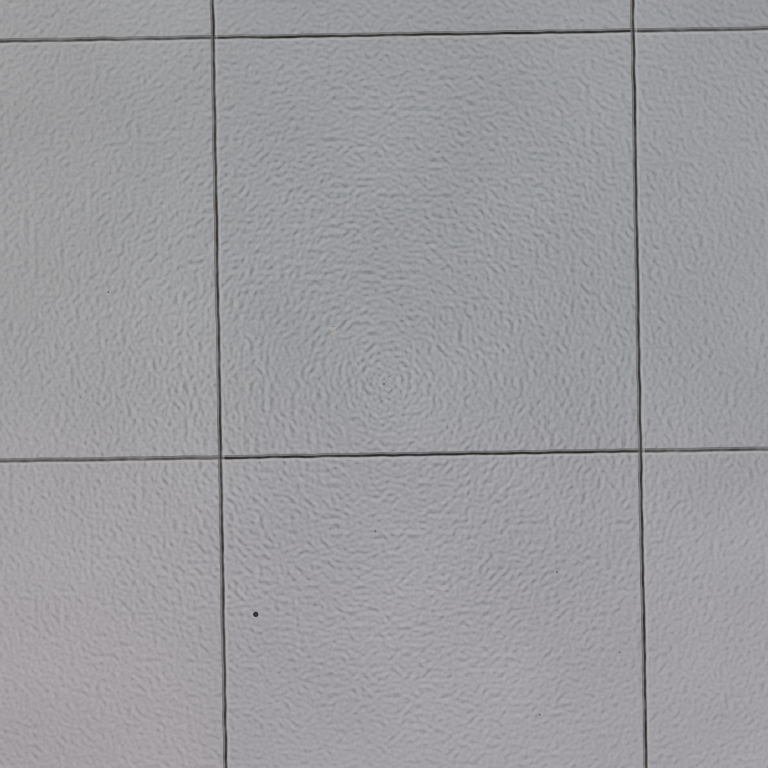
A WebGL 2 fragment shader for this texture:

```glsl
#version 300 es
precision highp float;
// Large grey stone floor tiles with slightly skewed worn joints, fine crinkled relief and specks.

uniform vec2 u_resolution;
out vec4 outColor;

// Tile grid: pitch, one crossing point on the canvas, and the skew of both joint directions
const float PITCH = 0.547;
const vec2 CROSSING = vec2(0.2866, 0.4047);
const vec2 SKEW = vec2(0.0176, 0.0159);

// Joint profile, in canvas units
const float JOINT_HALF = 0.0029;
const float CORE_HALF = 0.0012;
const float CORE_SHIFT = 0.0009;
const float BEVEL_OFFSET = 0.0048;
const float JOINT_WOBBLE = 0.0010;

// Surface relief and wear
const float RELIEF_SCALE = 150.0;
const float RELIEF_STRETCH = 0.0028;
const float RELIEF_STEP = 0.0024;
const float RELIEF_CENTRE = 0.085;
const float RELIEF_EDGE = 0.050;
const float CREASE_DEPTH = 0.55;
const float GRAIN = 0.030;
const float STAIN_STRENGTH = 0.022;
const float TILE_VARIATION = 0.006;
const float SPECK_CELLS = 9.0;
const float SPECK_CHANCE = 0.05;
const vec3 PIT = vec3(0.434, 0.572, 0.007);         // x, y, radius
const vec3 LARGE_SPECK = vec3(0.333, 0.200, 0.0034);
const vec3 CENTRE_SPECK = vec3(0.500, 0.500, 0.0009);

const vec3 STONE_TOP = vec3(0.597, 0.606, 0.619);
const vec3 STONE_BOTTOM = vec3(0.634, 0.624, 0.645);
const vec3 WARM_SIDE = vec3(0.018, 0.010, 0.002);
const vec3 RELIEF_TINT = vec3(1.06, 0.98, 0.96);
const vec3 BEVEL = vec3(0.70, 0.69, 0.69);
const vec3 JOINT_GREY = vec3(0.42, 0.415, 0.41);
const vec3 JOINT_DARK = vec3(0.16, 0.15, 0.145);
const vec3 PIT_PALE = vec3(0.69, 0.67, 0.65);

float hash(vec2 p) {
  vec3 q = fract(p.xyx * vec3(0.1031, 0.1030, 0.0973));
  q += dot(q, q.yzx + 33.33);
  return fract((q.x + q.y) * q.z);
}

float corner(vec2 cell, vec2 offset) {
  float angle = 6.2832 * hash(cell);
  return dot(vec2(cos(angle), sin(angle)), offset);
}

// Gradient noise, about -0.7 to 0.7
float noise(vec2 p) {
  vec2 i = floor(p), f = p - i, e = vec2(1.0, 0.0);
  vec2 s = f * f * f * (f * (f * 6.0 - 15.0) + 10.0);
  return mix(mix(corner(i, f), corner(i + e, f - e), s.x),
             mix(corner(i + e.yx, f - e.yx), corner(i + 1.0, f - 1.0), s.x), s.y);
}

float fbm(vec2 p) {
  float sum = 0.0, gain = 1.0;
  for (int i = 0; i < 4; i++) {
    sum += gain * noise(p);
    p = p * 2.03 + 17.7;
    gain *= 0.5;
  }
  return sum;
}

// Antialiased coverage of a strip or disc, from distance and half width
float cover(float d, float halfWidth, float px) {
  return 1.0 - smoothstep(halfWidth - 0.6 * px, halfWidth + 0.6 * px, abs(d));
}

// Height of the crinkles, drawn out along the given direction
float height(vec2 p, vec2 along) {
  vec2 reach = 0.5 * RELIEF_STRETCH * along;
  return noise((p - reach) * RELIEF_SCALE + 40.0) + noise((p + reach) * RELIEF_SCALE + 40.0);
}

// Side-lit crinkles around the canvas centre, with sparse dark creases
float relief(vec2 uv) {
  vec2 r = uv - 0.5;
  float turn = atan(r.y, r.x) + 1.3 * noise(uv * 45.0);
  vec2 outward = vec2(cos(turn), sin(turn));
  vec2 along = vec2(-outward.y, outward.x) * smoothstep(0.0, 0.08, length(r));
  float h = height(uv, along);
  float lit = h - height(uv + RELIEF_STEP * outward, along);
  return 0.6 * lit - CREASE_DEPTH * smoothstep(0.25, 0.75, lit * -0.8);
}

// Grey groove with a dark core on its shaded side and a faint worn bevel
vec3 joint(vec3 color, float d, float shade, float depth, float wear, float px) {
  color = mix(color, BEVEL, (0.5 + wear) * cover(d - shade * BEVEL_OFFSET, 0.0013, px));
  color = mix(color, JOINT_GREY, (0.78 + wear) * cover(d, JOINT_HALF, px));
  return mix(color, JOINT_DARK, clamp(depth + wear, 0.0, 1.0) * cover(d - shade * CORE_SHIFT, CORE_HALF, px));
}

void main() {
  vec2 uv = gl_FragCoord.xy / u_resolution;
  float px = 1.0 / min(u_resolution.x, u_resolution.y);

  // Skewed tile coordinates
  vec2 local = uv - CROSSING;
  vec2 tile = (local + vec2(SKEW.x, -SKEW.y) * local.yx) / PITCH;
  vec2 cell = floor(tile), line = round(tile);

  // Stone: broad light gradient, stains, tone of each tile, relief
  vec3 color = mix(STONE_BOTTOM, STONE_TOP, smoothstep(0.0, 0.75, uv.y));
  color += WARM_SIDE * (1.0 - smoothstep(0.05, 0.5, uv.x));
  color += STAIN_STRENGTH * fbm(uv * 4.0 + 5.3);
  color += TILE_VARIATION * (hash(cell + 7.0) - 0.5);
  float amount = mix(RELIEF_CENTRE, RELIEF_EDGE, smoothstep(0.2, 0.6, length(uv - 0.5)));
  color += amount * RELIEF_TINT * relief(uv) + GRAIN * noise(uv * 240.0);

  // Scattered small specks, then the larger marks
  vec2 grid = uv * SPECK_CELLS, id = floor(grid);
  vec2 spot = 0.2 + 0.6 * vec2(hash(id + 3.1), hash(id + 8.7));
  float dust = cover(length(grid - id - spot) / SPECK_CELLS, 0.0012, px);
  color = mix(color, JOINT_DARK, 0.5 * dust * step(hash(id + 21.0), SPECK_CHANCE));
  float ragged = length(uv - PIT.xy) + 0.005 * noise(uv * 190.0);
  color = mix(color, PIT_PALE, 0.5 * (1.0 - smoothstep(0.3 * PIT.z, 1.2 * PIT.z, ragged)));
  color -= 0.12 * cover(ragged, PIT.z, px) * smoothstep(0.1, 0.4, noise(uv * 260.0));
  color = mix(color, JOINT_DARK, 0.9 * cover(length(uv - LARGE_SPECK.xy), LARGE_SPECK.z, px));
  color = mix(color, JOINT_DARK, 0.9 * cover(length(uv - CENTRE_SPECK.xy), CENTRE_SPECK.z, px));

  // Joints: the middle column is darkest, other segments vary
  vec2 wobble = JOINT_WOBBLE * vec2(noise(vec2(uv.y * 45.0, line.x + 0.4)), noise(vec2(uv.x * 45.0, line.y + 9.4)));
  vec2 d = (tile - line) * PITCH + wobble;
  float wear = 0.28 * noise(uv * 30.0) + 0.22 * noise(uv * 110.0);
  float across = cell.x == 0.0 ? 0.85 : 0.35 + 0.2 * hash(vec2(cell.x, line.y));
  float down = 0.60 + 0.2 * hash(vec2(line.x, cell.y) + 2.0);
  color = joint(color, d.y, -1.0, across, wear, px);
  color = joint(color, d.x, 1.0, down, wear, px);

  outColor = vec4(clamp(color, 0.0, 1.0), 1.0);
}
```
